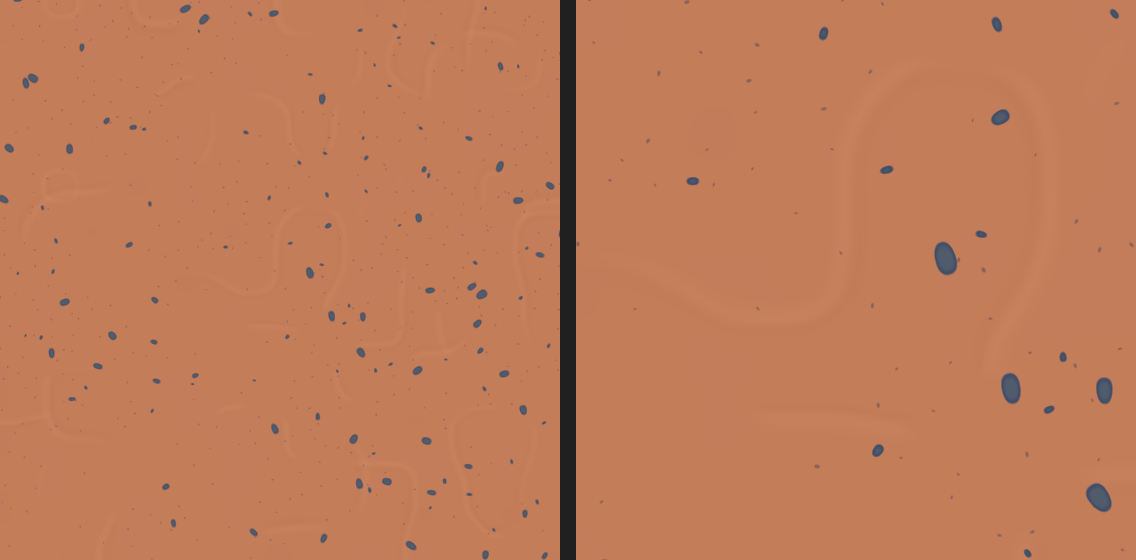
Left: the whole. Right: its middle third, enlarged.
Write a WebGL 2 fragment shader that draws this texture.

```glsl
#version 300 es
precision highp float;
// Terracotta surface with scattered slate pebbles, fine specks and faint worm-like ridges.

uniform vec2 u_resolution;
out vec4 fragColor;

const vec3 CLAY = vec3(0.765, 0.490, 0.350);
const vec3 SLATE = vec3(0.315, 0.355, 0.425);
const vec3 SLATE_RIM = vec3(0.255, 0.305, 0.405);
const vec3 SPECK = vec3(0.43, 0.32, 0.36);

// Integer hash: three values in 0..1 for a cell and a seed
vec3 hash3(ivec2 cell, int seed) {
    uvec3 v = uvec3(uvec2(cell), uint(seed)) * 1664525u + 1013904223u;
    v.x += v.y * v.z; v.y += v.z * v.x; v.z += v.x * v.y;
    v ^= v >> 16u;
    v.x += v.y * v.z; v.y += v.z * v.x; v.z += v.x * v.y;
    return vec3(v >> 8u) / 16777216.0;
}

float noise(vec2 p, int seed) {
    ivec2 i = ivec2(floor(p));
    vec2 f = fract(p);
    f = f * f * f * (f * (f * 6.0 - 15.0) + 10.0);
    float bottom = mix(hash3(i, seed).x, hash3(i + ivec2(1, 0), seed).x, f.x);
    float top = mix(hash3(i + ivec2(0, 1), seed).x, hash3(i + ivec2(1, 1), seed).x, f.x);
    return mix(bottom, top, f.y);
}

// Approximate distance to a slightly tapered, blunt oval
float ovalDistance(vec2 q, vec2 radii, float taper) {
    q.y *= 1.0 + taper * q.x / radii.x;
    vec2 s = pow(abs(q) / radii, vec2(2.3));
    return (pow(s.x + s.y, 1.0 / 2.3) - 1.0) * radii.y;
}

// Distance to the nearest oval of a clumped, jittered grid
float scatter(vec2 p, float cells, float density, vec2 sizeRange, int seed) {
    ivec2 home = ivec2(floor(p * cells));
    float nearest = 1.0;
    for (int y = -1; y <= 1; y++) {
        for (int x = -1; x <= 1; x++) {
            ivec2 cell = home + ivec2(x, y);
            vec3 place = hash3(cell, seed);
            vec3 form = hash3(cell, seed + 1);
            vec2 center = (vec2(cell) + place.xy) / cells;
            float clump = smoothstep(0.25, 0.75, noise(center * 5.0, seed + 2));
            if (place.z > density * mix(0.4, 1.6, clump)) continue;
            float angle = form.x * 3.14159;
            vec2 axis = vec2(cos(angle), sin(angle));
            vec2 offset = p - center;
            vec2 q = vec2(dot(offset, axis), dot(offset, vec2(-axis.y, axis.x)));
            float halfLength = mix(sizeRange.x, sizeRange.y, form.y);
            vec2 radii = halfLength * vec2(1.0, mix(0.56, 0.74, form.z));
            nearest = min(nearest, ovalDistance(q, radii, mix(-0.15, 0.15, place.x)));
        }
    }
    return nearest;
}

float coverage(float d, float softness) {
    return clamp(0.5 - d / softness, 0.0, 1.0);
}

// Broken contour lines of noise, lit on one side and shaded on the other
float ridges(vec2 p, float scale, float width, int seed) {
    const float STEP = 0.002;
    float n = noise(p * scale, seed);
    vec2 slope = vec2(noise((p + vec2(STEP, 0.0)) * scale, seed),
                      noise((p + vec2(0.0, STEP)) * scale, seed)) - n;
    float steepness = max(length(slope) / STEP, 0.15 * scale);
    float d = (n - 0.5) / (steepness * width);
    float gaps = smoothstep(0.5, 0.75, noise(p * scale * 1.2 + 3.7, seed + 1));
    return gaps * (exp(-d * d) - 0.5 * exp(-(d - 1.6) * (d - 1.6)));
}

void main() {
    vec2 p = gl_FragCoord.xy / u_resolution.y;
    float pixel = 1.0 / u_resolution.y;

    // Clay ground with low-contrast ridges
    float relief = ridges(p, 9.0, 0.0055, 11) + ridges(p, 7.0, 0.007, 21);
    float mottle = noise(p * 12.0, 31) - 0.5;
    vec3 color = CLAY + 0.014 * relief + 0.004 * mottle;

    // Dust-sized specks
    float dust = scatter(p, 32.0, 0.45, vec2(0.0008, 0.0016), 41);
    color = mix(color, SPECK, 0.65 * coverage(dust, 1.3 * pixel));

    // Large and small pebbles with a darker rim
    float large = scatter(p, 14.0, 0.36, vec2(0.0052, 0.0105), 51);
    float small = scatter(p, 16.0, 0.22, vec2(0.0022, 0.0046), 61);
    float pebble = min(large, small);
    vec3 stone = mix(SLATE, SLATE_RIM, smoothstep(-0.0026, -0.0004, pebble));
    color = mix(color, stone, coverage(pebble, 1.4 * pixel));

    fragColor = vec4(color, 1.0);
}
```
